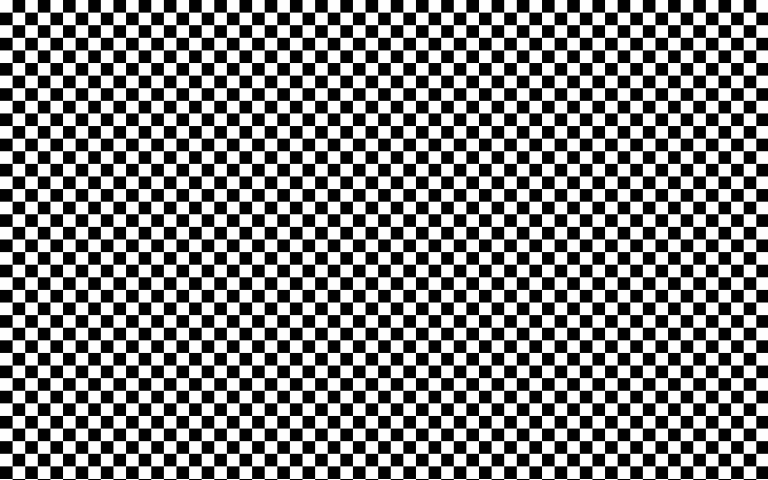
This pattern is drawn by a Shadertoy shader. Its source:

```glsl
// Black and white checkerboard of small squares, anchored at the top left corner.

const float ROWS_PER_HEIGHT = 38.08;   // squares down the canvas; about 60.9 across
const vec3 LIGHT = vec3(0.995);
const vec3 DARK = vec3(0.005);

// Integral of a square wave that is +1 on even cells and -1 on odd cells.
vec2 squareWaveIntegral(vec2 p) {
    return 1.0 - 2.0 * abs(fract(0.5 * p) - 0.5);
}

// Square wave averaged over a window of the given width, for smooth edges.
vec2 filteredSquareWave(vec2 p, float width) {
    vec2 halfWidth = vec2(0.5 * width);
    return (squareWaveIntegral(p + halfWidth) - squareWaveIntegral(p - halfWidth)) / width;
}

void mainImage(out vec4 fragColor, in vec2 fragCoord) {
    // Cell coordinates, measured right and down from the top left
    float cellsPerPixel = ROWS_PER_HEIGHT / iResolution.y;
    vec2 cell = vec2(fragCoord.x, iResolution.y - fragCoord.y) * cellsPerPixel;

    // The product of both waves alternates the squares
    vec2 wave = filteredSquareWave(cell, cellsPerPixel);
    float lightness = 0.5 + 0.5 * wave.x * wave.y;

    fragColor = vec4(mix(DARK, LIGHT, lightness), 1.0);
}
```
